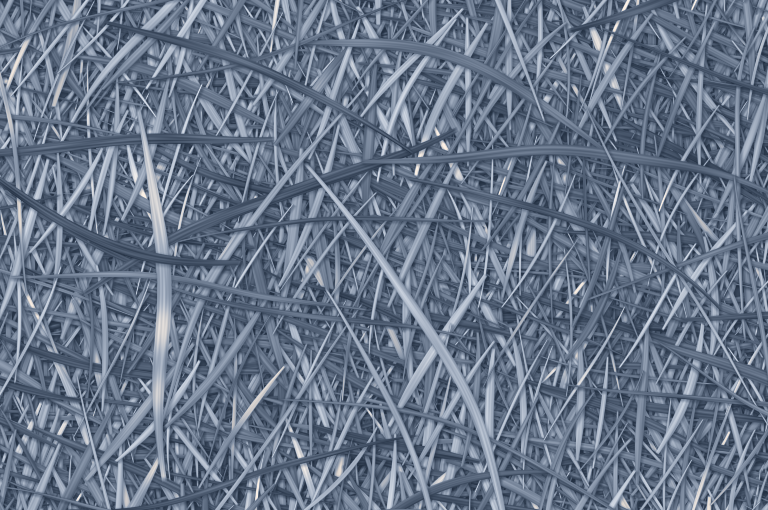
Reproduce this texture procedurally as a WebGL 2 fragment shader.

```glsl
#version 300 es
precision highp float;
// Tangled mat of dry blue-grey straw: pale steep blades crossed by darker flat ones.

uniform vec2 u_resolution;
out vec4 fragColor;

const int MAT_LAYERS = 36;
const int LONG_LAYERS = 6;
const vec2 LIGHT = vec2(-0.55, 0.83);

vec4 hash4(vec2 p) {
    vec4 q = fract(p.xyxy * vec4(0.1031, 0.1030, 0.0973, 0.1099));
    q += dot(q, q.wzxy + 33.33);
    return fract((q.xxyz + q.yzzw) * q.zywx);
}

// Gradient noise, roughly -0.7 to 0.7
float cornerSlope(vec2 cell, vec2 offset) {
    float a = 6.2832 * hash4(cell + 71.0).x;
    return dot(vec2(cos(a), sin(a)), offset);
}

float gradientNoise(vec2 p) {
    vec2 i = floor(p), f = p - i;
    vec2 w = f * f * f * (f * (f * 6.0 - 15.0) + 10.0);
    vec2 e = vec2(1.0, 0.0);
    float low = mix(cornerSlope(i, f), cornerSlope(i + e, f - e), w.x);
    float high = mix(cornerSlope(i + e.yx, f - e.yx), cornerSlope(i + 1.0, f - 1.0), w.x);
    return mix(low, high, w.y);
}

// Paints one sheet of blades over paint = (tone, warmth).
// size = (column spacing, blade length), widths and tones = (least, most)
vec2 paintBlades(vec2 paint, vec2 p, float angle, vec2 size, vec2 widths,
                 vec2 tones, float density, float gloss, float seed, float pixel) {
    vec2 along = vec2(sin(angle), cos(angle));
    vec2 across = vec2(along.y, -along.x);
    vec2 q = vec2(dot(p, across), dot(p, along)) + 20.0;
    float side = dot(across, LIGHT);
    float column = floor(q.x / size.x);

    for (int k = -1; k <= 1; k++) {
        float id = column + float(k);
        float y = q.y / size.y + hash4(vec2(id, seed)).x;
        vec2 cell = vec2(id + seed * 17.0, floor(y) + seed * 5.0);
        vec4 shape = hash4(cell);
        vec4 look = hash4(cell + 137.0);
        if (look.w > density) continue;

        // Bent centreline, with s from -1 to 1 along the blade
        float s = (fract(y) - 0.5) * 2.0 / mix(0.65, 0.98, shape.w);
        float bend = 0.6 * (shape.x - 0.5) + 0.6 * (2.0 * shape.y - 1.0) * s
                   + 0.7 * (shape.z - 0.5) * (s * s - 0.4);
        float d = q.x - (id + 0.5 + bend) * size.x;
        float halfWidth = mix(widths.x, widths.y, look.x * look.x);
        halfWidth *= 1.0 - 0.6 * smoothstep(0.3, 1.0, abs(s));
        float ends = 1.0 - smoothstep(0.96, 1.0, abs(s));

        // Soft shadow on whatever lies below
        float reach = abs(d + side * 0.003);
        float shadow = 1.0 - smoothstep(halfWidth * 0.6, halfWidth + 0.007, reach);
        paint.x *= 1.0 - 0.36 * shadow * ends;

        float mask = ends * (1.0 - smoothstep(-0.7 * pixel, 0.7 * pixel, abs(d) - halfWidth));
        if (mask <= 0.0) continue;

        // Rounded body, lengthwise fibres and sunlit patches
        float u = clamp(d / halfWidth, -1.0, 1.0);
        float fibre = gradientNoise(vec2(d * 260.0 + look.z * 40.0, q.y * 7.0 + id));
        float patches = gradientNoise(vec2(id * 3.7 + seed, q.y * 8.0));
        float tone = mix(tones.x, tones.y, look.y);
        tone *= 1.0 - 0.28 * u * u + 0.16 * u * side;
        tone += 0.20 * fibre + 0.12 * patches;
        float sun = gloss * smoothstep(0.72, 0.95, look.z) * smoothstep(-0.15, 0.3, patches);
        tone += 0.30 * sun;
        paint = mix(paint, vec2(tone, sun), mask);
    }
    return paint;
}

vec3 strawColour(vec2 paint) {
    float t = clamp(paint.x, 0.0, 1.05);
    vec3 colour = mix(vec3(0.12, 0.17, 0.24), vec3(0.88, 0.90, 0.93), t);
    colour += vec3(0.0, 0.08, 0.20) * t * (1.0 - t);
    return colour + paint.y * smoothstep(0.5, 0.9, t) * vec3(0.07, 0.01, -0.06);
}

void main() {
    float pixel = 1.0 / u_resolution.y;
    vec2 p = gl_FragCoord.xy * pixel;
    vec2 paint = vec2(0.12, 0.0);

    // Dense mat, lighter toward the top
    for (int i = 0; i < MAT_LAYERS; i++) {
        float seed = float(i) + 1.0;
        float depth = seed / float(MAT_LAYERS);
        bool flatLying = i % 5 == 1 || i % 5 == 3;
        float turn = hash4(vec2(seed, 9.0)).x - 0.5;
        float angle = flatLying ? 1.57 + 0.95 * turn : 1.25 * turn;
        vec2 size = flatLying ? vec2(0.055, 0.50) : vec2(0.045, 0.36);
        vec2 tones = flatLying ? vec2(0.20, 0.52) : vec2(0.38, 0.88);
        vec2 sway = 0.035 * vec2(gradientNoise(p * 2.3 + seed * 7.1), gradientNoise(p * 2.3 - seed * 5.3));
        paint = paintBlades(paint, p + sway, angle, size, vec2(0.0028, 0.0105),
                            tones * mix(0.6, 1.0, depth), 0.8, flatLying ? 0.0 : 1.0, seed, pixel);
    }

    // Sparse long blades lying on top
    for (int i = 0; i < LONG_LAYERS; i++) {
        float seed = float(i) + 61.0;
        bool steep = i % 3 == 1;
        float turn = hash4(vec2(seed, 4.0)).x - 0.5;
        float angle = steep ? 0.9 * turn : 1.57 + 0.7 * turn;
        vec2 tones = steep ? vec2(0.42, 0.78) : vec2(0.22, 0.42);
        vec2 sway = 0.09 * vec2(gradientNoise(p * 1.7 + seed), gradientNoise(p * 1.7 - seed));
        paint = paintBlades(paint, p + sway, angle, vec2(0.16, 0.9), vec2(0.004, 0.013),
                            tones, 0.42, steep ? 1.0 : 0.0, seed, pixel);
    }

    paint.x *= 1.0 + 0.16 * gradientNoise(p * 2.0 + 3.0);
    fragColor = vec4(strawColour(paint), 1.0);
}
```
